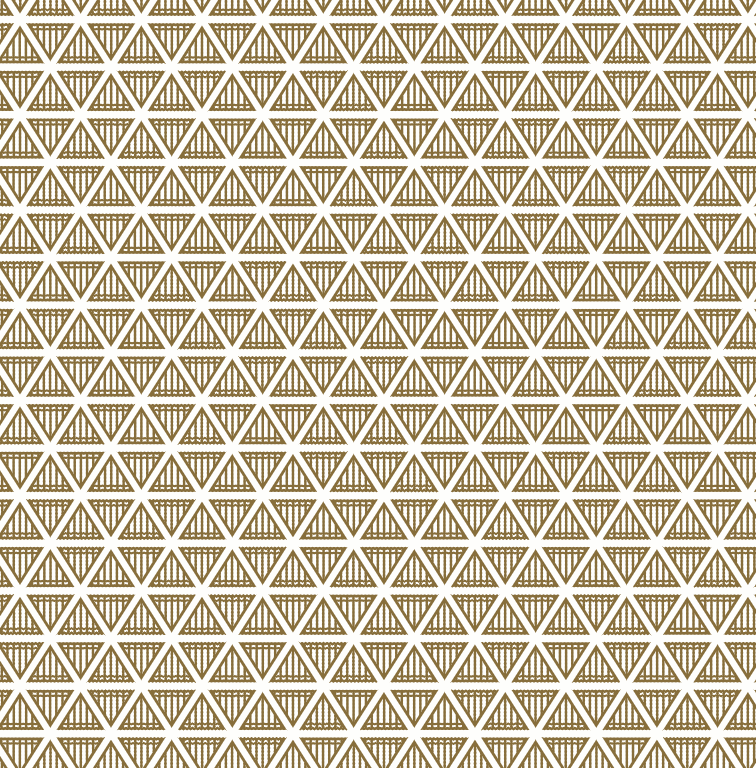
Write a Shadertoy shader that draws this pattern.

```glsl
#define ROWS 16.13              // triangle rows over the canvas height
#define HALF_BASE 0.637         // half a triangle's base, in row heights
#define ORIGIN vec2(0.42, 0.41) // first apex, from the upper left corner
#define BASE_GAP 0.08           // margin between a base and its row edge
#define SIDE_GAP 0.067          // margin between a side and its diagonal
#define STROKE 0.059            // outline width
#define BAR_PITCH 0.13          // spacing of the upright bars
#define BAR_WIDTH 0.052
#define RAIL vec2(0.124, 0.047) // centre of the inner rail above the base, width
#define TOOTH vec2(0.075, 0.024) // period and depth of the ragged edges
#define INK vec3(0.53, 0.43, 0.23)
#define PAPER vec3(0.995, 0.995, 0.99)

float hash(vec2 p) {
    return fract(sin(dot(p, vec2(127.1, 311.7))) * 43758.5453);
}

// Triangle wave from -0.5 to 0.5
float sawteeth(float x) {
    return 2.0 * abs(fract(x / TOOTH.x) - 0.5) - 0.5;
}

// Positive inside a band of the given width
float band(float x, float width) {
    return 0.5 * width - abs(x);
}

// Signed depth into the ink; q.y is the height above the base line
float barredTriangle(vec2 q, vec2 id) {
    float wear = TOOTH.y * mix(0.2, 1.0, hash(id));
    float raggedBase = wear * sawteeth(q.x + hash(id + 7.3) * TOOTH.x);
    float raggedBar = 0.4 * wear * sawteeth(q.y);

    float base = q.y - BASE_GAP + raggedBase;
    float side = ((1.0 - q.y) * HALF_BASE - abs(q.x))
               / length(vec2(1.0, HALF_BASE)) - SIDE_GAP;
    float inside = min(base, side);

    // Outline, inner rail and upright bars
    float outline = STROKE - inside;
    float rail = band(base - RAIL.x, RAIL.y);
    float shift = 0.012 * (hash(id + 3.1) - 0.5);
    float barX = (fract((q.x + shift) / BAR_PITCH + 0.5) - 0.5) * BAR_PITCH;
    float bars = band(barX, BAR_WIDTH) + raggedBar;
    return min(inside, max(outline, max(rail, bars)));
}

void mainImage(out vec4 fragColor, in vec2 fragCoord) {
    float pixel = ROWS / iResolution.y;
    vec2 p = vec2(fragCoord.x, iResolution.y - fragCoord.y) * pixel - ORIGIN;

    // Find the triangle on this side of the slanting cell edge
    float row = floor(p.y);
    float down = p.y - row;
    float u = p.x / HALF_BASE;
    float column = floor(u);
    bool pointsUp = mod(column + row, 2.0) < 0.5;
    float slant = pointsUp ? down : 1.0 - down;
    if (u - column > slant) {
        column += 1.0;
        pointsUp = !pointsUp;
    }

    vec2 q = vec2((u - column) * HALF_BASE, pointsUp ? 1.0 - down : down);
    float depth = barredTriangle(q, vec2(column, row));
    float coverage = clamp(0.5 + depth / pixel, 0.0, 1.0);
    fragColor = vec4(mix(PAPER, INK, coverage), 1.0);
}
```
